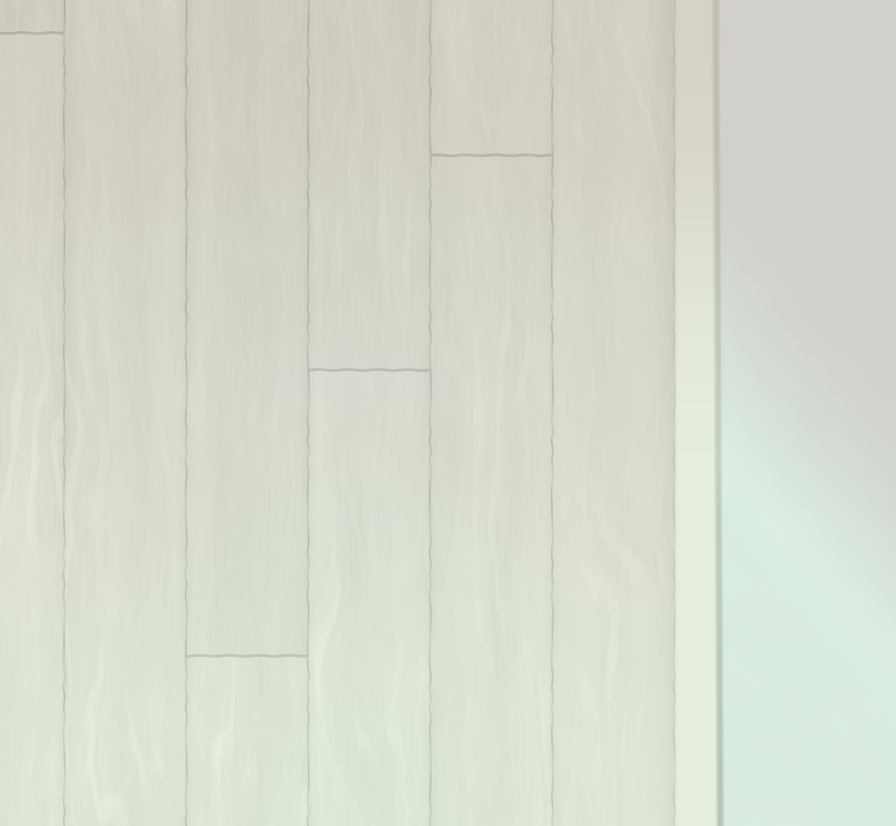
This texture is drawn by a Shadertoy shader. Its source:

```glsl
// Pale wood planks running vertically, with staggered end joints, a trim strip and a softly lit wall.

const float PLANK_WIDTH = 0.1362;
const float FIRST_SEAM  = 0.0716;
const float PLANK_CYCLE = 1.36;   // distance between end joints in a column
const float TRIM_LEFT   = 0.7526;
const float WALL_LEFT   = 0.8008;

const vec3 WOOD_TOP    = vec3(0.820, 0.806, 0.760);
const vec3 WOOD_MID    = vec3(0.845, 0.850, 0.800);
const vec3 WOOD_BOTTOM = vec3(0.868, 0.895, 0.830);
const vec3 TRIM_TOP    = vec3(0.840, 0.825, 0.780);
const vec3 TRIM_BOTTOM = vec3(0.900, 0.932, 0.865);
const vec3 WALL_GREY   = vec3(0.822, 0.818, 0.806);
const vec3 WALL_MINT   = vec3(0.853, 0.918, 0.880);

vec2 hash2(vec2 p) {
    p = vec2(dot(p, vec2(127.1, 311.7)), dot(p, vec2(269.5, 183.3)));
    return fract(sin(p) * 43758.5);
}

// Distance to the nearest scattered cell point
float cellular(vec2 p) {
    vec2 cell = floor(p), f = fract(p);
    float nearest = 2.0;
    for (int y = -1; y <= 1; y++)
    for (int x = -1; x <= 1; x++) {
        vec2 o = vec2(x, y);
        vec2 d = o + hash2(cell + o) - f;
        nearest = min(nearest, dot(d, d));
    }
    return sqrt(nearest);
}

// Smooth wandering value from layered sines, about -1 to 1
float waves(vec2 p) {
    float sum = 0.0, amp = 0.5;
    for (int i = 0; i < 4; i++) {
        sum += amp * sin(p.x + 1.7 * sin(p.y)) * cos(0.8 * p.y + 0.6 * sin(p.x));
        p = mat2(1.5, 1.1, -1.1, 1.5) * p + 2.3;
        amp *= 0.6;
    }
    return sum;
}

// Soft line of a given half width around distance zero
float line(float dist, float halfWidth, float blur) {
    return 1.0 - smoothstep(halfWidth - blur, halfWidth + blur, abs(dist));
}

// Three-stop vertical gradient
vec3 woodLight(float y) {
    vec3 lower = mix(WOOD_BOTTOM, WOOD_MID, smoothstep(0.05, 0.62, y));
    return mix(lower, WOOD_TOP, smoothstep(0.50, 0.95, y));
}

// Brightness change from streaks, pores and curling figure in one plank
float grain(vec2 p, vec2 seed) {
    vec2 q = p + seed * 9.0;
    float warp = waves(q * vec2(22.0, 7.0));
    float streaks = waves(vec2(q.x * 75.0 + warp, q.y * 2.5));
    float pores = cellular(vec2(q.x * 150.0 + warp, q.y * 16.0)) - 0.5;
    float slant = mix(-8.0, 55.0, seed.x * seed.x);
    float rings = sin(q.x * 210.0 + q.y * slant + 6.0 * warp);
    float patchy = smoothstep(0.35, 0.85, cellular(q * vec2(13.0, 3.2) + 0.3 * warp));
    float figure = smoothstep(0.1, 1.0, rings) * patchy * mix(1.0, 0.4, p.y);
    return 0.014 * streaks + 0.014 * pores + 0.032 * figure + 0.006 * warp;
}

vec3 floorColor(vec2 p, float blur) {
    float wobble = 0.0006 * sin(p.y * 150.0 + 3.0 * sin(p.y * 41.0));
    float across = (p.x + wobble - FIRST_SEAM) / PLANK_WIDTH;
    float column = floor(across) + 1.0;
    float seamDist = (across - floor(across + 0.5)) * PLANK_WIDTH;

    // End joints climb from column to column
    float k = column - 2.0;
    float joint = mod(0.206 + 0.303 * k + 0.043 * sin(1.5708 * k), PLANK_CYCLE);
    float jointDist = p.y - joint + 0.0006 * sin(p.x * 190.0);
    vec2 seed = hash2(vec2(column, step(0.0, jointDist)) + 3.0);

    float plain = smoothstep(4.5, 5.5, column);   // last plank is calmer
    vec3 col = woodLight(p.y) + (seed.y - 0.5) * 0.014;
    col += grain(p, seed) * mix(1.0, 0.55, plain);
    col += vec3(-0.012, 0.004, 0.008) * smoothstep(0.3, 0.0, abs(p.x - 0.40)) * (1.0 - p.y);

    float seam = line(seamDist, 0.0011, blur) * (0.75 + 0.25 * sin(p.y * 90.0 + column));
    float end = line(jointDist, 0.0017, blur);
    float shade = smoothstep(0.012, 0.0, abs(seamDist)) * 0.012;
    return col - shade - 0.105 * max(seam, end);
}

vec3 trimColor(float y) {
    return mix(TRIM_BOTTOM, TRIM_TOP, smoothstep(0.45, 0.95, y));
}

vec3 wallColor(vec2 p) {
    float slope = p.y + 1.32 * (p.x - WALL_LEFT);
    float mint = 1.0 - smoothstep(0.42, 0.80, slope + 0.02 * waves(p * 9.0));
    float beam = smoothstep(0.09, 0.0, abs(slope - 0.45));
    return mix(WALL_GREY, WALL_MINT, mint) + 0.014 * beam + 0.004 * waves(p * 24.0);
}

void mainImage(out vec4 fragColor, in vec2 fragCoord) {
    vec2 p = fragCoord / iResolution.xy;
    float blur = max(0.0008, 0.8 / iResolution.x);

    vec3 col = floorColor(p, blur);
    col -= 0.02 * smoothstep(0.035, 0.0, abs(p.x - TRIM_LEFT));
    col = mix(col, trimColor(p.y), smoothstep(-0.003, 0.005, p.x - TRIM_LEFT));
    col = mix(col, wallColor(p), smoothstep(-0.003, 0.004, p.x - WALL_LEFT));

    // Shadow gap between trim and wall, deeper toward the bottom
    float gapX = WALL_LEFT - 0.002 + 0.005 * (1.0 - p.y);
    col -= mix(0.15, 0.08, p.y) * line(p.x - gapX, 0.0035, 0.0025);
    fragColor = vec4(clamp(col, 0.0, 1.0), 1.0);
}
```
